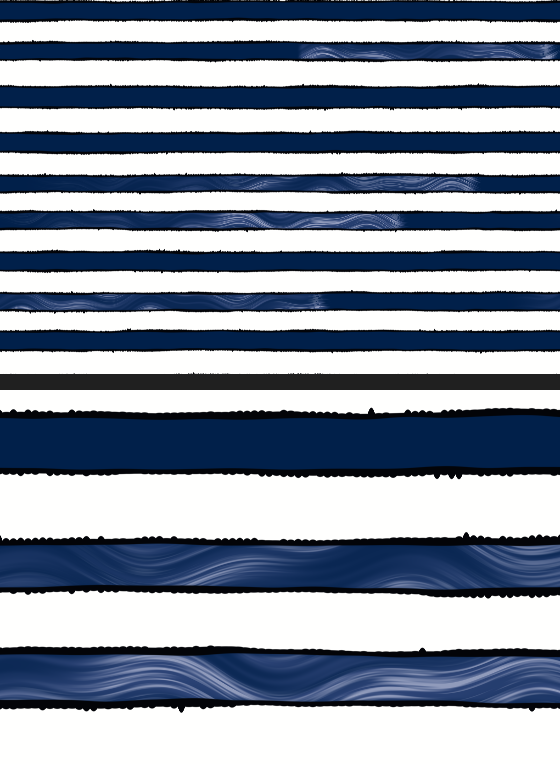
Top: the whole. Bottom: its middle third, enlarged.
Give the GLSL for this pattern, as a Shadertoy shader.

```glsl
// Nine hand-inked navy stripes on white, each with a bristly black outline.
// Edges are layered sines plus wrapped noise; four stripes carry a dry-brush
// wear made of stretched, bent noise. Everything wraps in x and y.

const float TAU = 6.2831853;
const int STRIPES = 9;
const vec3 PAPER = vec3(1.0, 1.0, 0.995);
const vec3 NAVY  = vec3(0.005, 0.125, 0.29);
const vec3 INK   = vec3(0.01, 0.015, 0.03);
const vec3 WORN  = vec3(0.18, 0.27, 0.47);
const vec3 PALE  = vec3(0.66, 0.69, 0.80);
const float LINE = 0.0050;          // outline width, in canvas heights
const float WOBBLE = 0.0016;        // slow drift of the edges
const float BRISTLE = 0.0034;       // height of the ragged ink specks
const float BRISTLE_CELLS = 230.0;  // specks across the canvas

// Centre and half height of each stripe, bottom to top
const vec2 BAND[STRIPES] = vec2[](
    vec2(0.089, 0.0270), vec2(0.193, 0.0250), vec2(0.301, 0.0262),
    vec2(0.410, 0.0245), vec2(0.509, 0.0235), vec2(0.619, 0.0272),
    vec2(0.740, 0.0295), vec2(0.863, 0.0242), vec2(0.971, 0.0262));

// Wear of each stripe: start, length, strength, fade-in length
const vec4 WEAR[STRIPES] = vec4[](
    vec4(0.0), vec4(0.90, 0.68, 0.85, 0.08), vec4(0.0),
    vec4(0.96, 0.76, 1.00, 0.40), vec4(0.03, 0.82, 0.75, 0.35),
    vec4(0.0), vec4(0.0), vec4(0.53, 0.46, 1.00, 0.01), vec4(0.0));

float hash(vec2 p) {
    vec3 q = fract(p.xyx * vec3(0.1031, 0.1030, 0.0973));
    q += dot(q, q.yzx + 33.33);
    return fract((q.x + q.y) * q.z);
}

// Value noise that repeats every `period` cells in x
float noise(vec2 p, float period) {
    vec2 cell = floor(p), f = fract(p);
    f = f * f * (3.0 - 2.0 * f);
    float x0 = mod(cell.x, period), x1 = mod(cell.x + 1.0, period);
    float low  = mix(hash(vec2(x0, cell.y)), hash(vec2(x1, cell.y)), f.x);
    float high = mix(hash(vec2(x0, cell.y + 1.0)), hash(vec2(x1, cell.y + 1.0)), f.x);
    return mix(low, high, f.y);
}

float drift(float x, float seed) {
    return 0.6 * sin(TAU * (x + seed * 0.37)) + 0.5 * sin(TAU * (3.0 * x + seed * 0.61))
         + 0.35 * sin(TAU * (7.0 * x + seed * 0.23)) + 0.2 * sin(TAU * (17.0 * x + seed * 0.79));
}

// Rounded specks along an edge, denser in patches, with a rare tall tick
float bristle(float x, float seed) {
    float u = x * BRISTLE_CELLS;
    float f = 2.0 * fract(u) - 1.0;
    float h = hash(vec2(mod(floor(u), BRISTLE_CELLS), seed + 70.0));
    float patches = smoothstep(0.25, 0.7, noise(vec2(x * 14.0, seed + 0.5), 14.0));
    float height = h * mix(0.25, 0.9, patches) + 0.7 * step(0.98, h);
    return BRISTLE * height * (1.0 - f * f);
}

// Dry-brush wear over the stripe body; v runs from -1 to 1 across it
vec3 wornPaint(float x, float v, vec4 wear, float seed) {
    float bend = 0.7 * sin(TAU * (4.0 * x + seed * 0.3)) + 0.4 * sin(TAU * (9.0 * x + seed * 0.7));
    float w = v + bend + seed * 20.0;
    float fine   = noise(vec2(x * 26.0, w * 11.0), 26.0);
    float coarse = noise(vec2(x * 15.0, w * 4.5), 15.0);
    float cloud  = noise(vec2(x * 9.0, w * 1.1), 9.0);
    float hair   = noise(vec2(x * 60.0, w * 19.0), 60.0);

    float t = fract(x - wear.x);
    float ragged = t + 0.012 * (hair - 0.5);
    float mask = wear.z * smoothstep(0.0, wear.w + 0.001, t)
               * (1.0 - smoothstep(wear.y - 0.008, wear.y + 0.008, ragged));
    float tip = (ragged - wear.y + 0.014) / 0.007;
    float cap = exp(-tip * tip) * step(0.3, hair);

    float body = smoothstep(0.18, 0.75, 0.55 * cloud + 0.45 * coarse);
    float strokes = smoothstep(0.38, 0.85, 0.4 * fine + 0.35 * coarse + 0.25 * hair);
    float gloss = strokes * smoothstep(0.25, 0.8, cloud) + 0.4 * cap;
    float inside = 1.0 - 0.6 * smoothstep(0.65, 0.95, abs(v));
    vec3 col = mix(NAVY, WORN, mask * inside * (0.25 + 0.75 * body));
    return mix(col, PALE, clamp(mask * inside * gloss, 0.0, 0.8));
}

void mainImage(out vec4 fragColor, in vec2 fragCoord) {
    vec2 uv = fragCoord / iResolution.xy;
    float aa = 0.75 / iResolution.y;

    // Nearest stripe, measured across the wrapped top and bottom
    int nearest = 0;
    float y = 0.0, best = 1.0;
    for (int i = 0; i < STRIPES; i++) {
        float dy = uv.y - BAND[i].x;
        dy -= round(dy);
        float d = abs(dy) - BAND[i].y;
        if (d < best) { best = d; y = dy; nearest = i; }
    }

    // Signed distance to the drifting edge, top and bottom seeded apart
    float side = y < 0.0 ? 0.0 : 1.0;
    float seed = 2.0 * float(nearest) + side + 1.0;
    float halfHeight = BAND[nearest].y + WOBBLE * drift(uv.x, seed);
    float edge = abs(y) - halfHeight;

    // Ragged outer rim with thicker ledges, smoother inner rim
    float ledge = 0.0018 * smoothstep(0.52, 0.6, noise(vec2(uv.x * 11.0, seed + 30.5), 11.0));
    float outer = edge - bristle(uv.x, seed) - ledge;
    float inner = edge + LINE * (0.7 + 0.5 * noise(vec2(uv.x * 40.0, seed + 50.5), 40.0));

    vec3 paint = wornPaint(uv.x, y / halfHeight, WEAR[nearest], float(nearest) + 1.0);
    vec3 col = mix(paint, INK, smoothstep(-aa, aa, inner));
    col = mix(col, PAPER, smoothstep(-aa, aa, outer));
    fragColor = vec4(col, 1.0);
}
```
